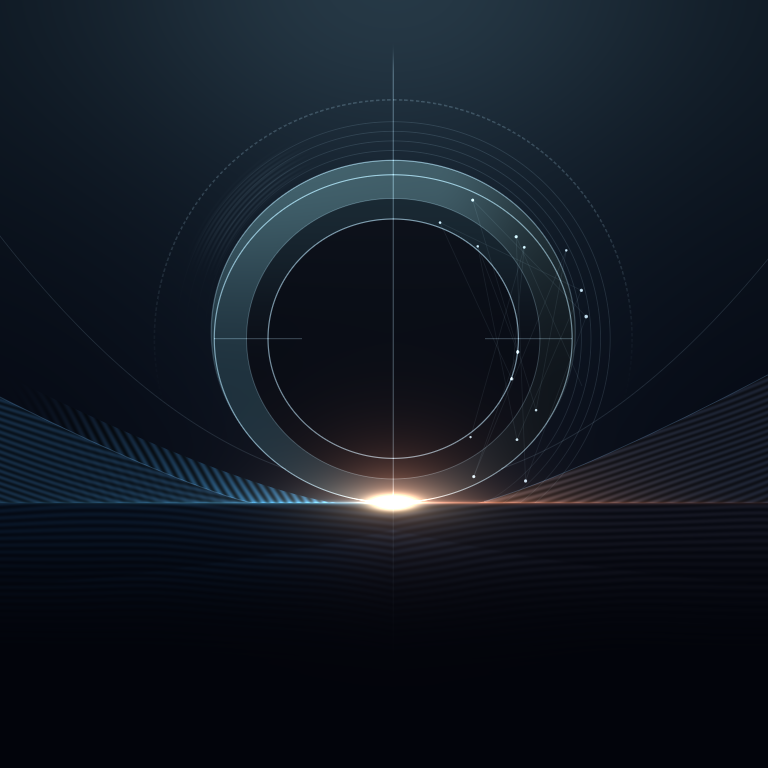
Reproduce this background procedurally as a WebGL 2 fragment shader.

```glsl
#version 300 es
precision highp float;

uniform vec2 u_resolution;
out vec4 fragColor;

float hash(float n) {
    return fract(sin(n * 127.1) * 43758.55);
}

vec2 gradientAt(vec2 cell) {
    float angle = 6.2832 * hash(dot(cell, vec2(1.0, 57.3)));
    return vec2(cos(angle), sin(angle));
}

float gradientNoise(vec2 p) {
    vec2 i = floor(p), f = fract(p);
    vec2 s = f * f * (3.0 - 2.0 * f);
    vec2 e = vec2(1.0, 0.0);
    float low = mix(dot(gradientAt(i), f), dot(gradientAt(i + e), f - e), s.x);
    float high = mix(dot(gradientAt(i + e.yx), f - e.yx), dot(gradientAt(i + 1.0), f - 1.0), s.x);
    return mix(low, high, s.y);
}

float stroke(float d, float halfWidth, float px) {
    return clamp((halfWidth - abs(d)) / px + 0.5, 0.0, 1.0);
}

float inside(float d, float px) {
    return clamp(0.5 - d / px, 0.0, 1.0);
}

float segmentDistance(vec2 p, vec2 a, vec2 b) {
    vec2 ab = b - a;
    return length(p - a - ab * clamp(dot(p - a, ab) / dot(ab, ab), 0.0, 1.0));
}

float ellipse(vec2 p, float radius, float squash) {
    return length(p / vec2(1.0, squash)) - radius;
}

// Scattered nodes lie mostly on the right side of the rings
vec2 node(float i) {
    float angle = mix(-1.15, 1.3, fract(i * 0.618 + 0.1));
    float radius = 0.163 + 0.045 * floor(4.0 * hash(i + 3.0));
    return radius * vec2(cos(angle), sin(angle));
}

void main() {
    vec2 uv = gl_FragCoord.xy / u_resolution;
    float px = 1.0 / min(u_resolution.x, u_resolution.y);
    vec2 p = uv - vec2(0.512, 0.559);
    float height = uv.y - 0.345;
    float above = inside(-height, px);
    float r = length(p);
    float angle = atan(p.y, p.x);
    float wobble = gradientNoise(uv * vec2(5.0, 8.0));
    vec3 lineColor = vec3(0.55, 0.66, 0.70);

    // Night sky, lit from the top
    vec3 color = mix(vec3(0.02, 0.035, 0.075), vec3(0.045, 0.08, 0.12), smoothstep(0.35, 1.0, uv.y));
    color += vec3(0.10, 0.135, 0.145) * exp(-dot((uv - vec2(0.51, 1.04)) * vec2(2.5, 3.6), (uv - vec2(0.51, 1.04)) * vec2(2.5, 3.6)));
    color += vec3(0.025, 0.04, 0.05) * exp(-r * r * 9.0);

    // Broad band, shaded disc and inner core
    float outer = ellipse(p - vec2(0.0, 0.009), 0.237, 0.942);
    float rim = ellipse(p, 0.191, 0.956);
    float core = ellipse(p, 0.163, 0.956);
    float lift = smoothstep(-0.18, 0.23, p.y);
    vec3 bandColor = mix(vec3(0.09, 0.13, 0.17), vec3(0.27, 0.39, 0.43), lift * lift);
    bandColor += vec3(0.025, 0.07, 0.08) * smoothstep(0.08, -0.2, p.x) * (1.0 - lift * 0.7);
    bandColor *= 1.0 - 0.42 * smoothstep(0.05, 0.22, p.x);
    color = mix(color, bandColor, inside(outer, px) * above * 0.92);
    vec3 discColor = mix(vec3(0.035, 0.05, 0.085), vec3(0.10, 0.16, 0.20), smoothstep(-0.05, 0.19, p.y));
    color = mix(color, discColor, inside(rim, px));
    color = mix(color, vec3(0.026, 0.043, 0.078) + 0.03 * lift * lift, inside(core, px));

    // Ridges of fine contour lines
    float slopeA = 0.138 * pow(max(1.0 - uv.x / 0.33, 0.0), 1.2);
    float slopeB = 0.17 * pow(max(1.0 - uv.x / 0.44, 0.0), 1.3);
    float slopeC = 0.167 * pow(max((uv.x - 0.62) / 0.38, 0.0), 1.2);
    float fineA = 0.5 + 0.5 * sin(760.0 * (height - 0.65 * slopeA) + 7.0 * wobble);
    float fineB = 0.5 + 0.5 * sin(700.0 * (uv.x * 0.75 + height * 0.45) + 9.0 * wobble);
    float fineC = 0.5 + 0.5 * sin(760.0 * (height - 0.7 * slopeC) + 6.0 * wobble);
    float floorLight = exp(-max(height, 0.0) * 18.0);
    vec3 blue = mix(vec3(0.035, 0.06, 0.10), vec3(0.10, 0.25, 0.36), floorLight * smoothstep(-0.05, 0.22, uv.x));
    color = mix(color, blue * (0.45 + 1.1 * fineB), inside(height - slopeB, px) * above * smoothstep(0.0, 0.16, uv.x));
    color = mix(color, vec3(0.065, 0.135, 0.205) * (0.55 + 0.8 * fineA), inside(height - slopeA, px) * above * 0.9);
    vec3 dusk = mix(vec3(0.08, 0.10, 0.145), vec3(0.23, 0.18, 0.18), floorLight * smoothstep(1.0, 0.65, uv.x));
    color = mix(color, dusk * (0.6 + 0.75 * fineC), inside(height - slopeC, px) * above);
    float crest = stroke(height - slopeA, 0.0007, px) * step(uv.x, 0.33) + stroke(height - slopeC, 0.0006, px) * step(0.63, uv.x);
    color += vec3(0.10, 0.15, 0.19) * crest * above;

    // Dark water with folded contour lines
    float depth = max(-height, 0.0);
    float side = abs(p.x);
    float ripple = 0.5 + 0.5 * sin(690.0 * (depth + 0.16 * side - 0.2 * side * side) + 8.0 * wobble);
    vec3 tint = mix(vec3(0.035, 0.09, 0.145), vec3(0.09, 0.09, 0.115), smoothstep(-0.25, 0.3, p.x));
    float fold = 0.65 + 0.35 * smoothstep(-0.002, 0.002, depth - 0.035 - 0.22 * side + 0.15 * side * side);
    vec3 water = vec3(0.008, 0.016, 0.042) + tint * (0.45 + 0.75 * ripple) * fold * exp(-depth * depth * 120.0);
    color = mix(water, color, above);

    // Thin rings, dotted orbit and hatching
    float rings = 0.75 * stroke(core, 0.0008, px) + 0.65 * stroke(ellipse(p, 0.233, 0.916), 0.0008, px);
    rings += 0.3 * stroke(rim, 0.0006, px) + 0.6 * stroke(outer, 0.0008, px) * lift;
    for (int i = 0; i < 4; i++) {
        float radius = 0.245 + 0.0125 * float(i);
        rings += 0.17 * stroke(r - radius, 0.0005, px) * smoothstep(-0.8, 0.7, cos(angle - 0.7));
    }
    rings += 0.24 * stroke(r - 0.311, 0.001, px) * smoothstep(0.2, 0.6, fract(angle * 42.0)) * smoothstep(-0.1, 0.22, p.y);
    float hatch = smoothstep(0.24, 0.25, r) * smoothstep(0.295, 0.27, r) * smoothstep(0.45, 0.1, abs(angle - 2.4));
    rings += 0.10 * hatch * (0.5 + 0.5 * sin(r * 1200.0));
    color += lineColor * rings * above;

    // Axes and sweeping arcs
    float axis = stroke(p.x, 0.0006, px) * smoothstep(0.13, 0.36, uv.y) * smoothstep(0.945, 0.90, uv.y);
    float ticks = stroke(p.y, 0.0006, px) * step(0.119, side) * step(side, 0.233);
    float sweep = stroke((height - 0.02 - 1.25 * side * side) / (1.0 + side), 0.0005, px) * step(0.14, side);
    color += lineColor * (axis * mix(0.12, 0.5, above) + ticks * 0.4 + sweep * 0.18 * above);

    // Nodes joined by faint threads
    for (int i = 0; i < 15; i++) {
        vec2 a = node(float(i)), b = node(float(i + 1));
        color += lineColor * 0.10 * stroke(segmentDistance(p, a, b), 0.0005, px) * above;
        color += vec3(0.65, 0.72, 0.74) * stroke(length(p - a), 0.0015 + 0.0012 * hash(float(i)), px) * above;
    }

    // Sunrise, horizon beam and white heart
    vec2 sun = vec2(p.x, height);
    float halo = exp(-length(sun * vec2(1.0, 1.25)) * 15.0);
    color += vec3(0.52, 0.27, 0.17) * halo * mix(0.3, 1.0, above);
    vec3 beamColor = mix(vec3(0.30, 0.67, 0.82), vec3(0.85, 0.47, 0.32), smoothstep(-0.12, 0.12, p.x));
    float reach = exp(-side * 4.2);
    color += beamColor * reach * (1.1 * exp(-abs(height) * 650.0) + 0.22 * exp(-abs(height) * 75.0) * above);
    color += vec3(1.0, 0.88, 0.68) * (1.5 * exp(-dot(sun * vec2(36.0, 105.0), sun * vec2(36.0, 105.0))) + 0.6 * exp(-length(sun * vec2(16.0, 60.0))));
    fragColor = vec4(clamp(color, 0.0, 1.0), 1.0);
}
```
